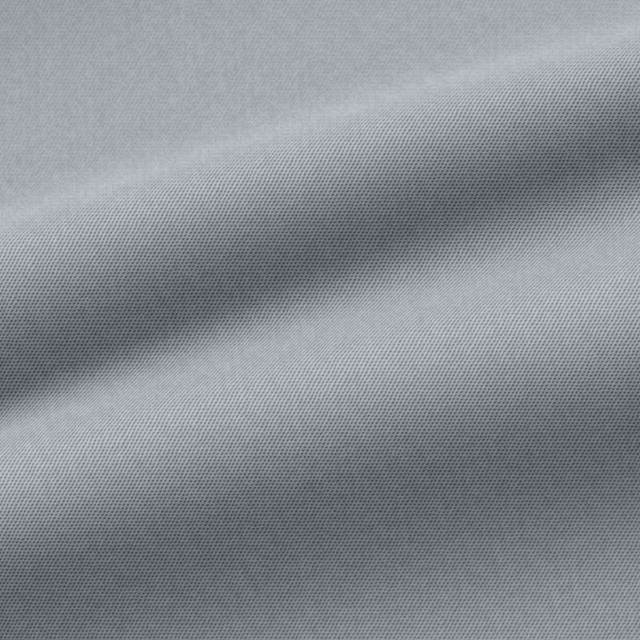
This texture is drawn by a three.js fragment shader. Its source:

```glsl
#define WALES 150.0
#define COURSES 188.0
#define STITCH_DEPTH 0.31
#define FOLD_BEND 0.05
#define GRAIN 0.06
#define UPPER_CREST 0.655
#define LOWER_CREST 0.318
#define TINT vec3(-0.020, 0.0, 0.024)

varying vec2 vUv;

const float TAU = 6.2831853;

float hash(vec2 p) {
  return fract(sin(dot(p, vec2(127.1, 311.7))) * 43758.5453);
}

float noise(vec2 p) {
  vec2 i = floor(p);
  vec2 f = fract(p);
  f = f * f * (3.0 - 2.0 * f);
  return mix(mix(hash(i), hash(i + vec2(1.0, 0.0)), f.x),
             mix(hash(i + vec2(0.0, 1.0)), hash(i + vec2(1.0, 1.0)), f.x), f.y);
}

// Soft bump around a fold line
float bump(float s, float centre, float width) {
  float d = (s - centre) / width;
  return exp(-d * d);
}

// Height across the folds, constant along each crest
float foldCoord(vec2 p) {
  return p.y - 0.34 * p.x + 0.04 * p.x * p.x;
}

// Light and shadow over the folds, from the bottom upwards
float foldTone(vec2 p, float s) {
  float x = p.x;
  float tone = mix(0.57, 0.40, smoothstep(-0.26, 0.06 - 0.06 * x, s));
  tone = mix(tone, 0.69, smoothstep(0.07 - 0.05 * x, 0.29, s));
  tone = mix(tone, 0.39, smoothstep(0.315, 0.39 + 0.09 * x, s));
  tone = mix(tone, 0.71, smoothstep(0.41 + 0.06 * x, 0.655, s));
  tone = mix(tone, 0.665, smoothstep(0.65, 0.72, s));
  tone += 0.02 * bump(s, UPPER_CREST, 0.015);
  return tone - 0.05 * smoothstep(0.75, 1.05, s) * (1.0 - x);
}

// Steep wale grooves, broken into staggered holes by level courses
float knit(vec2 p, float s, float lineShare) {
  float bend = smoothstep(LOWER_CREST - 0.05, LOWER_CREST + 0.05, s)
             + smoothstep(UPPER_CREST - 0.05, UPPER_CREST + 0.05, s);
  float wale = WALES * (0.85 * p.x - 0.54 * s - FOLD_BEND * bend);
  wale += 0.35 * noise(p * 70.0);
  float loopArc = abs(fract(wale) - 0.5);
  float course = COURSES * p.y + 0.4 * loopArc + 0.25 * noise(p * 90.0);
  float groove = 0.5 + 0.5 * cos(TAU * wale);
  float gap = 0.5 + 0.5 * cos(TAU * course);
  return 0.25 - groove * mix(gap, 0.5, lineShare);
}

void main() {
  float s = foldCoord(vUv);
  float tone = foldTone(vUv, s);
  float crest = bump(s, LOWER_CREST, 0.035);

  // Grooves run together where the cloth is lit, and split into loops in shadow
  float lineShare = mix(0.15, 0.5, smoothstep(0.42, 0.65, tone));
  lineShare = mix(lineShare, 0.9, crest);

  // Stitches fade on the crests and on the soft plane behind
  float relief = 1.0 - 0.5 * crest;
  relief *= mix(1.0, 0.18, smoothstep(UPPER_CREST - 0.06, UPPER_CREST, s));
  relief *= mix(0.75, 1.0, smoothstep(-0.2, 0.12, s));
  relief *= mix(0.75, 1.1, smoothstep(0.38, 0.6, tone));
  tone += STITCH_DEPTH * relief * knit(vUv, s, lineShare);

  // Fine fibre grain and faint mottling
  tone += GRAIN * (noise(vUv * 300.0) - 0.5);
  tone += 0.3 * GRAIN * (noise(vUv * 70.0) - 0.5);

  gl_FragColor = vec4(tone + TINT, 1.0);
}
```
